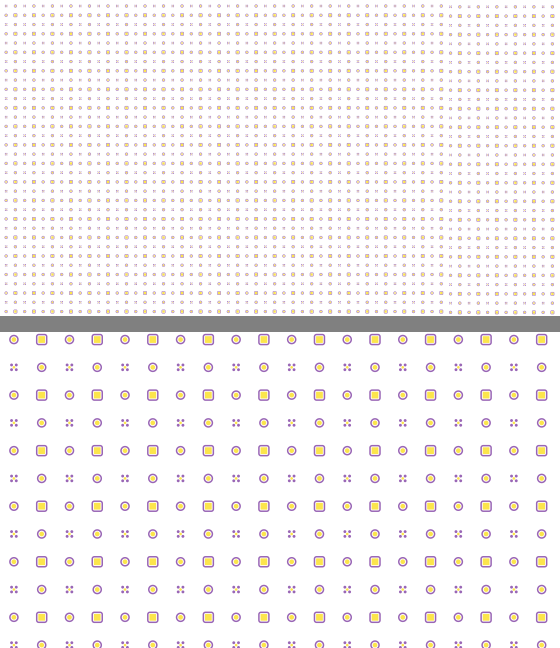
Top, the full canvas; bottom, a detail of the centre.
Write a WebGL 2 fragment shader that draws this pattern.

```glsl
#version 300 es
precision highp float;
// A fine square grid of tiny violet and yellow ornaments on white: rounded
// squares, rings and four-petal crosses alternate by column and row parity.
// Distance functions draw each cell; columns at the right sit slightly lower.

#define PITCH 0.0293          // cell size, in canvas heights
#define MARGIN vec2(0.0194, 0.0190) // first cell centre from the top left
#define STROKE 0.027          // half width of outlines, in cells
#define SQUARE_HALF 0.18
#define RING_RADIUS 0.145
#define PETAL_OFFSET 0.085
#define SEAM_COLUMN 48.0      // first lowered column
#define SEAM_DROP 0.09        // how far it drops, in cells
#define SAMPLES 4             // samples per pixel side

uniform vec2 u_resolution;
out vec4 fragColor;

const vec3 PAPER = vec3(1.0);
const vec3 VIOLET = vec3(0.60, 0.40, 0.71);
const vec3 YELLOW = vec3(0.99, 0.90, 0.30);

float roundedBox(vec2 p, float halfSize, float corner) {
    vec2 q = abs(p) - halfSize + corner;
    return length(max(q, 0.0)) + min(max(q.x, q.y), 0.0) - corner;
}

float cover(float d, float edge) {
    return clamp(0.5 - d / edge, 0.0, 1.0);
}

// Colour at p, in canvas heights; edge is the softening in cells.
vec3 ornaments(vec2 p, float edge) {
    vec2 grid = (vec2(p.x, 1.0 - p.y) - MARGIN) / PITCH;
    float column = floor(grid.x + 0.5);
    grid.y -= SEAM_DROP * step(SEAM_COLUMN, column);
    vec2 cell = floor(grid + 0.5);
    vec2 q = grid - cell;
    vec2 odd = mod(cell, 2.0);

    float outline, core;
    if (odd.x + odd.y > 1.5) {         // rounded square
        float box = roundedBox(q, SQUARE_HALF, 0.075);
        outline = abs(box) - STROKE;
        core = box + 0.058;
    } else if (odd.x + odd.y > 0.5) {  // ring with a dot
        float r = length(q);
        outline = abs(r - RING_RADIUS) - STROKE;
        core = r - 0.085;
    } else {                           // four petals round a centre
        outline = length(abs(q) - PETAL_OFFSET) - 0.052;
        core = length(q) - 0.048;
    }
    vec3 color = mix(PAPER, YELLOW, cover(core, edge));
    return mix(color, VIOLET, cover(outline, edge));
}

void main() {
    float edge = 1.0 / (u_resolution.y * PITCH * float(SAMPLES));
    vec3 sum = vec3(0.0);
    for (int j = 0; j < SAMPLES; j++) {
        for (int i = 0; i < SAMPLES; i++) {
            vec2 offset = (vec2(i, j) + 0.5) / float(SAMPLES) - 0.5;
            sum += ornaments((gl_FragCoord.xy + offset) / u_resolution.y, edge);
        }
    }
    fragColor = vec4(sum / float(SAMPLES * SAMPLES), 1.0);
}
```
